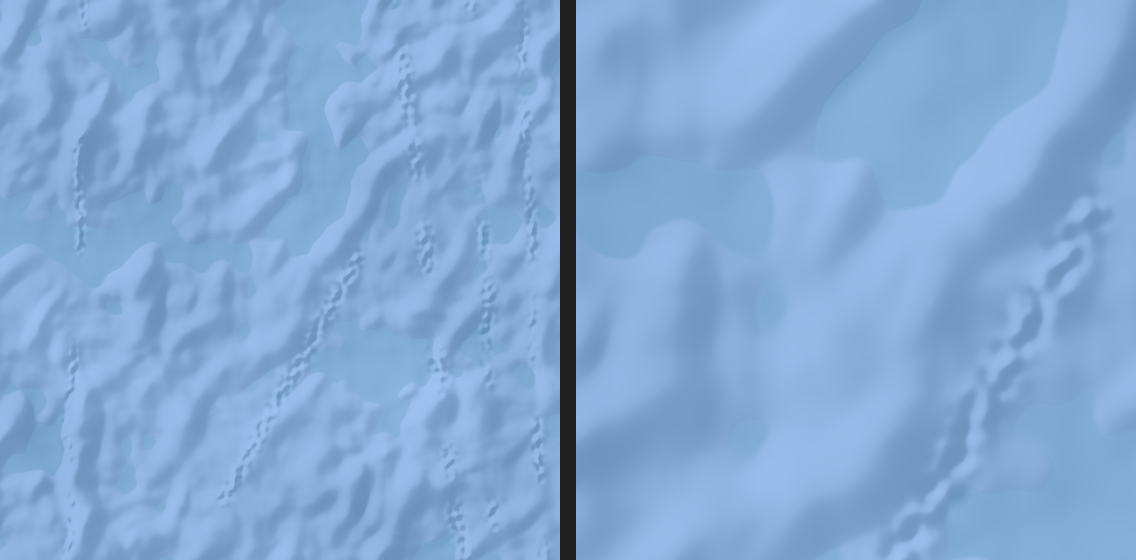
Left: the whole. Right: its middle third, enlarged.
Give the GLSL for this texture, as a WebGL 1 fragment shader.

```glsl
precision highp float;
// Hill-shaded pale blue relief with slanted mounds, flat pools and beaded tracks.
uniform vec2 u_resolution;

const vec3 SHADOW = vec3(0.400, 0.550, 0.720);
const vec3 LIT = vec3(0.615, 0.755, 0.940);
const vec3 POOL_TINT = vec3(-0.040, -0.016, -0.030);
const vec2 LIGHT_DIR = vec2(-0.8, 0.6);
const vec2 RIDGE_DIR = vec2(0.5, 0.866);
const vec2 RIDGE_FREQ = vec2(8.5, 14.5);   // along, across
const float RIDGE_SOFTNESS = 0.008;        // rounding at the foot of a mound
const float BUMP_FREQ = 19.0;
const float DETAIL_FREQ = 36.0;
const float BASIN_FREQ = 4.3;
const float POOL_LEVEL = -0.30;
const float POOL_RELIEF = 0.22;            // relief left inside the pools
const float FLAT_TONE = 0.64;
const float BROAD_TONE = 0.22;
const float SLOPE_SCALE = 13.0;
const float SAMPLE_STEP = 0.002;
const float BEAD_FREQ = 68.0;
const float BEAD_HEIGHT = 0.42;
const vec4 TRACK_X = vec4(0.15, 0.70, 0.84, 0.93);
const vec4 TRACK_LEAN = vec4(-0.03, 0.13, 0.05, 0.04);
const vec4 TRACK_WIDTH = vec4(0.007, 0.014, 0.011, 0.008);
const vec2 DIAGONAL_START = vec2(0.40, 0.11);
const vec2 DIAGONAL_END = vec2(0.64, 0.54);

vec2 hash22(vec2 p) {
  vec3 q = fract(p.xyx * vec3(0.1031, 0.1030, 0.0973));
  q += dot(q, q.yzx + 33.33);
  return fract((q.xx + q.yz) * q.zy);
}

vec2 cornerGradient(vec2 cell) {
  return normalize(hash22(cell + 57.0) - 0.4999);
}

// Gradient noise with a quintic fade, so that its slopes stay smooth.
float noise(vec2 p) {
  vec2 i = floor(p), f = p - i;
  vec2 u = f * f * f * (f * (f * 6.0 - 15.0) + 10.0);
  vec2 e = vec2(1.0, 0.0);
  float a = dot(cornerGradient(i), f);
  float b = dot(cornerGradient(i + e), f - e);
  float c = dot(cornerGradient(i + e.yx), f - e.yx);
  float d = dot(cornerGradient(i + 1.0), f - 1.0);
  return mix(mix(a, b, u.x), mix(c, d, u.x), u.y);
}

float segmentDistance(vec2 p, vec2 a, vec2 b) {
  vec2 d = b - a;
  return length(p - a - d * clamp(dot(p - a, d) / dot(d, d), 0.0, 1.0));
}

float band(float dist, float width) {
  return exp(-dist * dist / (width * width));
}

// Rolling ground before the pools are levelled.
float ground(vec2 p) {
  vec2 w = p + 0.016 * vec2(noise(p * 9.0 + 3.0), noise(p * 9.0 + 31.0));
  vec2 r = vec2(dot(w, RIDGE_DIR), dot(w, vec2(RIDGE_DIR.y, -RIDGE_DIR.x)));
  float strength = 0.9 + 0.8 * noise(p * 3.0 + 71.0);
  float ridge = noise(r * RIDGE_FREQ + 11.0);
  float mound = 0.85 * (ridge + sqrt(ridge * ridge + RIDGE_SOFTNESS)) - 0.2;
  float relief = mound + 0.42 * noise(w * BUMP_FREQ + 23.0);
  relief += 0.10 * noise(w * DETAIL_FREQ + 47.0);
  return noise(p * BASIN_FREQ + 5.0) + strength * relief;
}

// Patchy rows of beads: leaning vertical tracks and one diagonal.
float beads(vec2 p) {
  float mask = 0.0;
  for (int i = 0; i < 4; i++) {
    float x = TRACK_X[i] + TRACK_LEAN[i] * (1.0 - p.y);
    x += 0.02 * noise(vec2(float(i) * 9.3, p.y * 6.0));
    float patches = smoothstep(-0.2, 0.25, noise(vec2(float(i) * 7.7 + 0.4, p.y * 10.0)));
    mask = max(mask, band(p.x - x, TRACK_WIDTH[i]) * patches);
  }
  float diagonal = segmentDistance(p, DIAGONAL_START, DIAGONAL_END);
  mask = max(mask, 0.9 * band(diagonal, 0.011));
  return BEAD_HEIGHT * mask * noise(p * BEAD_FREQ + 13.0);
}

float height(vec2 p) {
  float above = ground(p) - POOL_LEVEL;
  return max(above, above * POOL_RELIEF) + beads(p);
}

void main() {
  vec2 p = gl_FragCoord.xy / u_resolution;

  // Slope facing the light, softly limited.
  vec2 offset = LIGHT_DIR * SAMPLE_STEP;
  float slope = (height(p - offset) - height(p + offset)) / (2.0 * SAMPLE_STEP);
  float s = slope / SLOPE_SCALE;
  s /= sqrt(1.0 + s * s);
  float tone = FLAT_TONE + s * (s > 0.0 ? 0.28 : 0.50);
  tone += BROAD_TONE * noise(p * 5.0 + 91.0);

  // Pools are a little cooler and dimmer, with a crisp shore.
  float pool = 1.0 - smoothstep(-0.03, 0.03, ground(p) - POOL_LEVEL);
  vec3 color = mix(SHADOW, LIT, tone) + POOL_TINT * pool;
  gl_FragColor = vec4(color, 1.0);
}
```
